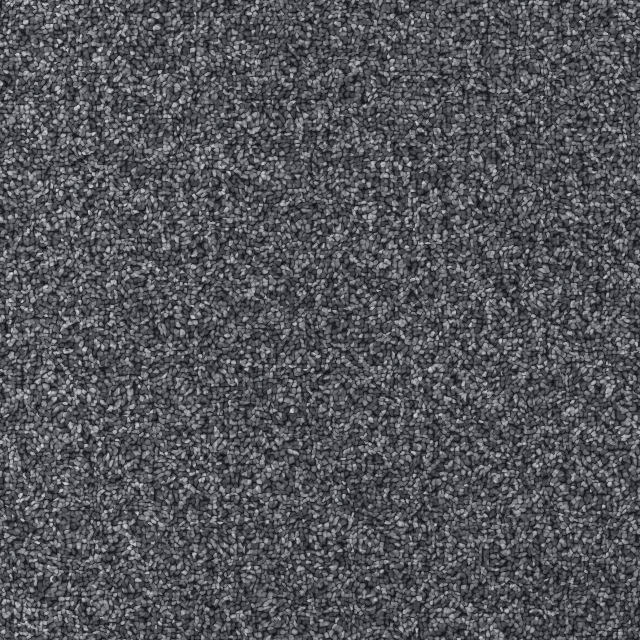
Write a WebGL 2 fragment shader that draws this texture.

```glsl
#version 300 es
precision highp float;
// Dense grey cut-pile carpet: small ragged tufts with dark gaps and soft wear.

uniform vec2 u_resolution;
out vec4 fragColor;

const float TUFTS_ACROSS = 146.0;
const float FIBRES_ACROSS = 300.0;
const float EDGE_SHARPNESS = 7.0;
const vec2 LIGHT_DIRECTION = vec2(-0.6, 0.8);

float hash(vec2 p) {
    return fract(sin(dot(p, vec2(127.1, 311.7))) * 43758.5453);
}

vec2 hash2(vec2 p) {
    return vec2(hash(p), hash(p + vec2(41.3, 17.9)));
}

float valueNoise(vec2 p) {
    vec2 cell = floor(p);
    vec2 f = fract(p);
    f = f * f * (3.0 - 2.0 * f);
    float low = mix(hash(cell), hash(cell + vec2(1.0, 0.0)), f.x);
    float high = mix(hash(cell + vec2(0.0, 1.0)), hash(cell + vec2(1.0)), f.x);
    return mix(low, high, f.y);
}

// Random displacement, centred on zero.
vec2 bend(vec2 p) {
    return vec2(valueNoise(p), valueNoise(p + 83.0)) - 0.5;
}

vec2 rotate(vec2 p, float angle) {
    float c = cos(angle);
    float s = sin(angle);
    return vec2(c * p.x + s * p.y, c * p.y - s * p.x);
}

// Dome height of an elliptical tuft: 1 at the centre, 0 at the rim.
float tuftHeight(vec2 offset, float angle, vec2 radii) {
    vec2 q = rotate(offset, angle) / radii;
    return 1.0 - dot(q, q);
}

// Brightness of the pile, with neighbouring tufts blended at their edges.
float pileTone(vec2 p) {
    vec2 base = floor(p);
    float toneSum = 0.0;
    float weightSum = 0.0;
    for (int y = -1; y <= 1; y++) {
        for (int x = -1; x <= 1; x++) {
            vec2 cell = base + vec2(x, y);
            vec2 centre = cell + 0.5 + 0.75 * (hash2(cell) - 0.5);
            vec2 offset = p - centre;
            float angle = 0.8 + 2.8 * (hash(cell + 73.7) - 0.5);
            vec2 radii = vec2(0.74, 0.52) * mix(0.88, 1.12, hash(cell + 29.1));
            float height = tuftHeight(offset, angle, radii);

            float yarn = mix(0.27, 0.66, pow(hash(cell + 11.5), 1.55));
            float shade = mix(0.36, 1.04, smoothstep(-0.3, 1.0, height));
            shade += 0.16 * dot(offset, LIGHT_DIRECTION);

            float lift = 0.25 * hash(cell + 57.3);
            float weight = exp(EDGE_SHARPNESS * (height + lift));
            toneSum += weight * yarn * shade;
            weightSum += weight;
        }
    }
    return toneSum / max(weightSum, 1e-20);
}

// Broad uneven light: clustered tufts, cloudy patches and a paler left side.
float wearLight(vec2 uv) {
    float clusters = valueNoise(uv * 48.0 + 5.0) - 0.5;
    float patches = valueNoise(uv * 13.0 + 31.0) - 0.5;
    float clouds = valueNoise(uv * 4.5 + 12.0) - 0.5;
    float leftGlow = 1.0 - smoothstep(0.0, 0.5, uv.x);
    float lowerShade = 1.0 - smoothstep(0.0, 0.35, uv.y);
    return 0.99 + 0.08 * clusters + 0.05 * patches + 0.06 * clouds
        + 0.09 * leftGlow - 0.05 * lowerShade;
}

void main() {
    vec2 uv = gl_FragCoord.xy / min(u_resolution.x, u_resolution.y);

    // Bend the grid so that no rows show, then fray the tuft outlines.
    vec2 pile = uv * TUFTS_ACROSS + 1.2 * bend(uv * 30.0);
    pile += 0.5 * bend(pile * 1.5 + 19.0);
    float tone = pileTone(pile);

    // Fine fibres and wear.
    float fibre = valueNoise(rotate(uv, 0.8) * FIBRES_ACROSS) - 0.5;
    tone *= (1.0 + 0.36 * fibre) * wearLight(uv);

    // Cool grey tint.
    vec3 colour = vec3(tone) + vec3(-0.009, 0.0, 0.019);
    fragColor = vec4(clamp(colour, 0.0, 1.0), 1.0);
}
```
